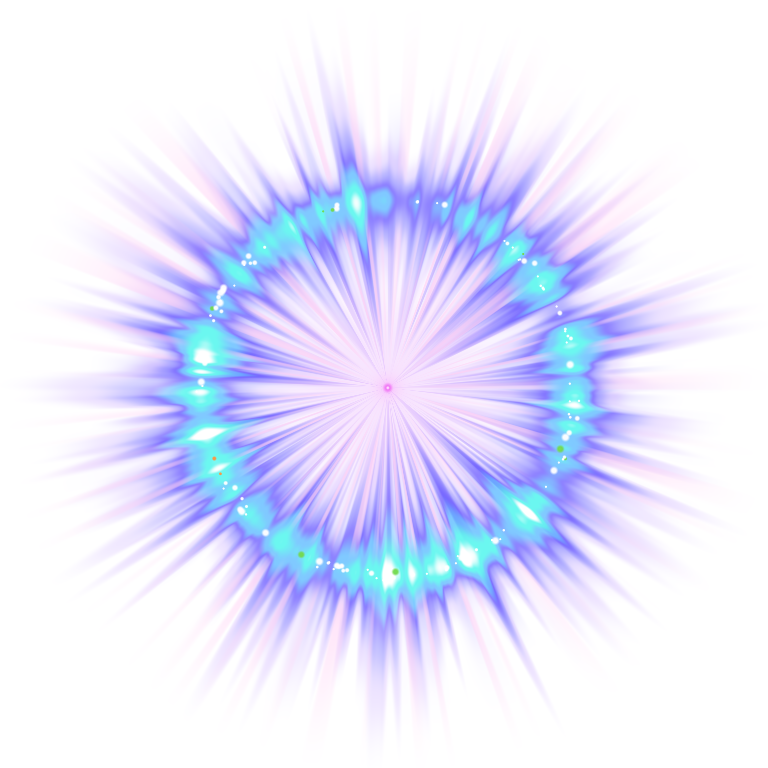
Write a Shadertoy shader that draws this background.

```glsl
// A burst of violet and cyan rays around a sparkling ring on white.

const float TAU = 6.28318;
const float RING = 0.244;

float hash(float n) {
    return fract(sin(n * 12.9898) * 43758.5453);
}

// Smooth noise around the circle, with a whole number of cells per turn
float angleNoise(float turn, float cells, float seed) {
    float x = turn * cells;
    float i = floor(x);
    float f = x - i;
    f = f * f * (3.0 - 2.0 * f);
    return mix(hash(mod(i, cells) + seed), hash(mod(i + 1.0, cells) + seed), f);
}

// Several widths of ray layered together
float rays(float turn, float seed) {
    float sum = 0.20 * angleNoise(turn, 41.0, seed)
              + 0.42 * angleNoise(turn, 113.0, seed + 131.0)
              + 0.38 * angleNoise(turn, 229.0, seed + 277.0);
    return smoothstep(0.2, 0.82, sum);
}

// White, pale lilac, lavender, blue, azure, cyan and white again as energy grows
vec3 energyColor(float e) {
    vec3 c = mix(vec3(1.0), vec3(0.93, 0.89, 1.0), smoothstep(0.06, 0.20, e));
    c = mix(c, vec3(0.70, 0.69, 1.0), smoothstep(0.18, 0.38, e));
    c = mix(c, vec3(0.55, 0.50, 1.0), smoothstep(0.34, 0.50, e));
    c = mix(c, vec3(0.50, 0.79, 1.0), smoothstep(0.47, 0.62, e));
    c = mix(c, vec3(0.42, 0.97, 0.94), smoothstep(0.63, 0.78, e));
    return mix(c, vec3(1.0), smoothstep(0.80, 0.93, e));
}

void mainImage(out vec4 fragColor, in vec2 fragCoord) {
    vec2 p = (fragCoord - 0.5 * iResolution.xy) / iResolution.y - vec2(0.005, -0.005);
    float r = length(p);
    float angle = atan(p.y, p.x + 1e-6);
    float turn = fract(angle / TAU);
    float outside = smoothstep(RING - 0.03, RING + 0.03, r);
    float offRing = smoothstep(0.01, 0.06, abs(r - RING));

    // Each ray has its own reach inward and outward from the ring
    float inner = rays(turn, 11.0);
    float outer = rays(turn, 53.0);
    float reach = mix(mix(0.050, 0.125, inner), mix(0.028, 0.110, outer), outside);
    float d = sqrt(pow(r - RING, 2.0) + 0.0001) - 0.01;

    // Narrow bright blobs along the ring, thinner at upper left and right
    float strength = 0.44 + 0.36 * angleNoise(turn, 83.0, 7.0)
                   + 0.20 * angleNoise(turn, 34.0, 19.0)
                   + 0.24 * (angleNoise(turn, 191.0, 37.0) - 0.3);
    strength -= 0.15 * smoothstep(0.93, 1.0, cos(angle - 2.5));
    strength -= 0.12 * smoothstep(0.95, 1.0, cos(angle - 0.42));
    vec3 col = energyColor(strength * exp(-d / reach));

    // Fine white and violet rays cut through the body
    float body = smoothstep(0.03, 0.13, r) * (1.0 - smoothstep(0.30, 0.47, r));
    float light = smoothstep(0.55, 0.9, angleNoise(turn, 137.0, 71.0));
    float dark = smoothstep(0.55, 0.95, angleNoise(turn, 173.0, 97.0));
    col = mix(col, vec3(0.97, 0.96, 1.0), 0.65 * light * body * offRing);
    col *= mix(vec3(1.0), vec3(0.80, 0.76, 1.0), 0.75 * dark * body * offRing
               * (1.0 - smoothstep(0.26, 0.40, r)));

    // Pink glow inside and long faint pink streaks outside
    float core = 1.0 - smoothstep(0.05, 0.19, r);
    col *= mix(vec3(1.0), vec3(0.97, 0.90, 0.995), core);
    float streak = smoothstep(0.58, 0.95, angleNoise(turn, 211.0, 89.0));
    float streakFade = smoothstep(0.01, 0.10, r) * (1.0 - smoothstep(0.25, 0.52, r));
    col = mix(col, vec3(1.0, 0.82, 0.96), 0.65 * streak * streakFade * offRing);

    // Sparkles in small clusters on the ring, a few of them orange or green
    for (float i = 0.0; i < 110.0; i++) {
        float cluster = hash(floor(i / 4.0) + 301.0);
        float a = TAU * (cluster + 0.035 * (hash(i + 401.0) - 0.5));
        float radius = RING + 0.014 * (hash(i + 503.0) - 0.5);
        float size = mix(0.002, 0.007, pow(hash(i + 701.0), 2.0));
        float dist = length(p - radius * vec2(cos(a), sin(a)));
        float kind = hash(i + 907.0);
        vec3 tint = kind > 0.95 ? vec3(1.0, 0.58, 0.25)
                  : kind > 0.90 ? vec3(0.45, 0.85, 0.30) : vec3(1.0);
        col = mix(col, tint, 0.95 * (1.0 - smoothstep(0.35 * size, size, dist)));
    }

    // Magenta heart with a pale centre
    col = mix(col, vec3(0.98, 0.50, 0.98), 0.5 * exp(-r / 0.010));
    col = mix(col, vec3(0.93, 0.35, 0.95), 0.7 * (1.0 - smoothstep(0.002, 0.008, r)));
    col = mix(col, vec3(1.0, 0.85, 1.0), 1.0 - smoothstep(0.0005, 0.003, r));

    fragColor = vec4(clamp(col, 0.0, 1.0), 1.0);
}
```
